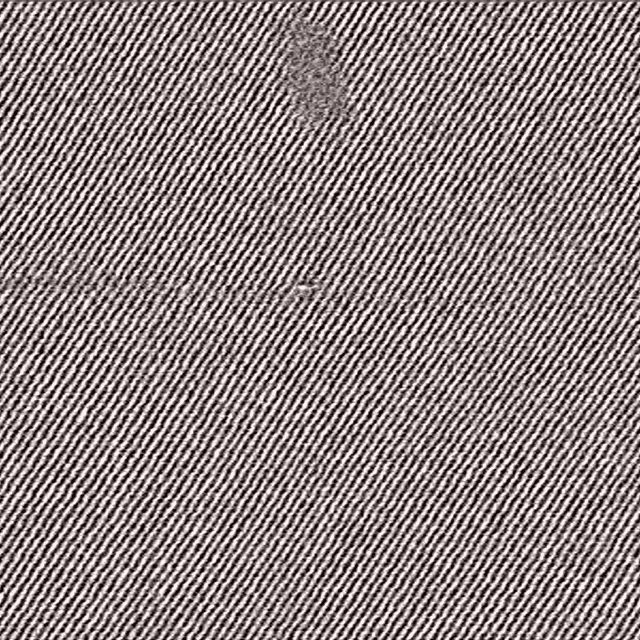
A Shadertoy shader for this texture:

```glsl
#define RIBS_ACROSS 66.0
#define RIBS_DOWN 43.0
#define RIB_FAN 1.5
#define ROWS_DOWN 129.0
#define RIB_WANDER 0.8
#define THREAD_JITTER 0.22
#define GRAIN 0.62
#define CONTRAST 0.46
#define BRIGHTNESS 0.525
#define FLECK_CHANCE 0.05
#define DARK_THREAD vec3(0.07, 0.02, 0.02)
#define LIGHT_THREAD vec3(1.0, 0.95, 0.95)

const float TAU = 6.2831853;

float hash(vec2 p) {
    vec3 q = fract(p.xyx * vec3(0.1031, 0.1030, 0.0973));
    q += dot(q, q.yzx + 33.33);
    return fract((q.x + q.y) * q.z);
}

// Smooth value noise from 0 to 1
float noise(vec2 p) {
    vec2 cell = floor(p), f = fract(p);
    f = f * f * (3.0 - 2.0 * f);
    float low = mix(hash(cell), hash(cell + vec2(1, 0)), f.x);
    float high = mix(hash(cell + vec2(0, 1)), hash(cell + vec2(1, 1)), f.x);
    return mix(low, high, f.y);
}

// Soft ellipse: 1 at the centre, fading to 0
float softSpot(vec2 p, vec2 radius) {
    return exp(-dot(p / radius, p / radius));
}

// Rubbed patch with a soft ragged outline, leaning to the left at its top
float wornPatch(vec2 uv) {
    vec2 p = uv - vec2(0.492, 0.882);
    p.x += 0.22 * p.y;
    float edge = length(p / vec2(0.054, 0.098));
    edge += 0.6 * (noise(uv * 45.0) - 0.5);
    return 1.0 - smoothstep(0.45, 1.3, edge);
}

// Sparse short light dashes, one candidate per cell
float flecks(vec2 uv) {
    vec2 grid = uv * vec2(26.0, 44.0);
    vec2 cell = floor(grid);
    vec2 centre = 0.3 + 0.4 * vec2(hash(cell + 71.0), hash(cell + 137.0));
    float present = step(hash(cell + 211.0), FLECK_CHANCE);
    return present * softSpot(fract(grid) - centre, vec2(0.20, 0.07));
}

// Diagonal ribs, steeper toward the top, stepped by rows of thread
float twill(vec2 uv, float disturbance) {
    float row = uv.y * ROWS_DOWN;
    float bead = cos(TAU * row);
    float y = uv.y - 0.4 * sin(TAU * row) / (TAU * ROWS_DOWN);

    float phase = uv.x * RIBS_ACROSS - y * (RIBS_DOWN + RIB_FAN * (1.0 - y));
    phase += RIB_WANDER * (noise(uv * vec2(3.0, 4.0) + 9.0) - 0.5);
    phase += THREAD_JITTER * (noise(vec2(uv.x * 60.0, row)) - 0.5);
    phase += disturbance * (noise(vec2(uv.x * 90.0, row * 1.3) + 50.0) - 0.5);

    float rib = sin(TAU * phase);
    return rib - 0.10 * bead * (1.0 - 0.5 * rib);
}

void mainImage(out vec4 fragColor, in vec2 fragCoord) {
    vec2 uv = fragCoord / iResolution.xy;

    // Flaws: worn patch, sagging slack weft, central knot
    float worn = wornPatch(uv);
    float weftY = 0.560 - 0.045 * uv.x + 0.008 * (noise(vec2(uv.x * 7.0, 3.0)) - 0.5);
    float weftOffset = uv.y - weftY;
    float slack = exp(-pow(weftOffset / 0.014, 2.0)) * (1.0 - smoothstep(0.45, 1.0, uv.x));
    vec2 knotPos = uv - vec2(0.477, 0.552);
    float knot = softSpot(knotPos, vec2(0.028, 0.013));

    // Rib relief, weaker where the cloth is rubbed or slack
    float relief = twill(uv, 0.8 * worn + 0.3 * slack + 0.8 * knot);
    float patchiness = 0.90 + 0.20 * noise(uv * vec2(9.0, 14.0));
    relief *= patchiness * (1.0 - 0.75 * worn) * (1.0 - 0.25 * slack) * (1.0 - 0.6 * knot);

    // Fibre grain at two sizes
    float coarse = noise(uv * vec2(180.0, 250.0)) - 0.5;
    float fine = noise(uv * vec2(300.0, 380.0) + 17.0) - 0.5;
    float shade = BRIGHTNESS + CONTRAST * relief + GRAIN * (0.4 * coarse + 0.75 * fine);

    // Broad bands and marks
    shade += 0.02 * (noise(uv * vec2(2.0, 9.0) + 31.0) - 0.5);
    shade -= 0.05 * worn + 0.02 * slack;
    shade -= 0.08 * exp(-pow(weftOffset / 0.0018, 2.0)) * (1.0 - smoothstep(0.3, 0.6, uv.x));
    shade += 0.55 * softSpot(knotPos + vec2(0.006, 0.001), vec2(0.016, 0.003));
    shade -= 0.45 * softSpot(knotPos - vec2(0.008, 0.006), vec2(0.014, 0.003));
    shade += 0.35 * flecks(uv);

    // Dim strip along the top edge
    shade = mix(shade, 0.36 + 0.2 * coarse, 0.8 * smoothstep(0.995, 0.999, uv.y));

    fragColor = vec4(mix(DARK_THREAD, LIGHT_THREAD, clamp(shade, 0.0, 1.0)), 1.0);
}
```
